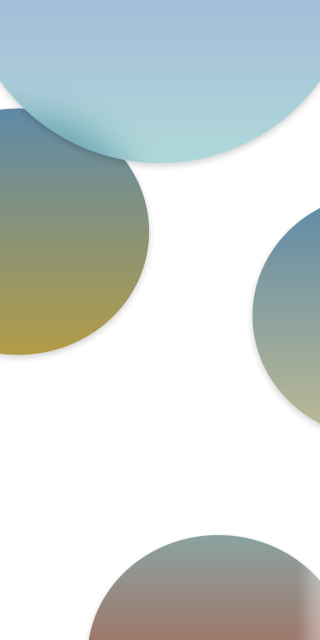
This background is drawn by a Shadertoy shader. Its source:

```glsl
// Draws large soft-shadowed gradient discs on white, the top one like frosted glass.

// Approximate signed distance to an axis-aligned ellipse
float ellipseDist(vec2 p, vec2 radii) {
    return (length(p / radii) - 1.0) * min(radii.x, radii.y);
}

// Vertical gradient across the height of a disc
vec3 discGradient(float y, float radius, vec3 top, vec3 bottom) {
    return mix(bottom, top, clamp(0.5 + 0.5 * y / radius, 0.0, 1.0));
}

// Lays a filled disc and its drop shadow over the colour below
vec3 layDisc(vec3 below, vec2 p, vec2 radii, vec3 fill) {
    float shadow = smoothstep(0.02, -0.02, ellipseDist(p + vec2(0.0, 0.009), radii));
    float aa = 0.75 / iResolution.x;
    float cover = smoothstep(aa, -aa, ellipseDist(p, radii));
    return mix(below * (1.0 - 0.17 * shadow), fill, cover);
}

void mainImage(out vec4 fragColor, in vec2 fragCoord) {
    // Canvas is 1 wide and 2 tall
    vec2 uv = fragCoord / iResolution.xy * vec2(1.0, 2.0);
    vec2 radii = vec2(0.409, 0.385);
    vec3 color = vec3(1.0);

    // Left disc: blue to ochre
    vec2 left = uv - vec2(0.057, 1.276);
    color = layDisc(color, left, radii,
        discGradient(left.y, radii.y, vec3(0.37, 0.54, 0.66), vec3(0.70, 0.61, 0.28)));

    // Right disc: blue to sand
    vec2 right = uv - vec2(1.198, 1.013);
    color = layDisc(color, right, radii,
        discGradient(right.y, radii.y, vec3(0.36, 0.54, 0.66), vec3(0.75, 0.73, 0.58)));

    // Bottom disc: sage to clay, with a pale haze at the right border
    vec2 low = uv - vec2(0.682, -0.057);
    vec3 clay = discGradient(low.y, radii.y, vec3(0.54, 0.64, 0.63), vec3(0.73, 0.24, 0.14));
    float haze = 0.35 * smoothstep(0.92, 1.0, uv.x);
    color = layDisc(color, low, radii, mix(clay, vec3(1.0), haze));

    // Top disc: pale glass with the left disc blurred behind it
    vec2 glass = uv - vec2(0.5, 2.104);
    vec3 pale = discGradient(glass.y, 0.614, vec3(0.57, 0.585, 0.85), vec3(0.69, 0.85, 0.85));
    float blurred = smoothstep(0.14, -0.10, ellipseDist(left, radii));
    pale = mix(pale, vec3(0.44, 0.66, 0.71), blurred * blurred);
    color = layDisc(color, glass, vec2(0.614), pale);

    fragColor = vec4(color, 1.0);
}
```
